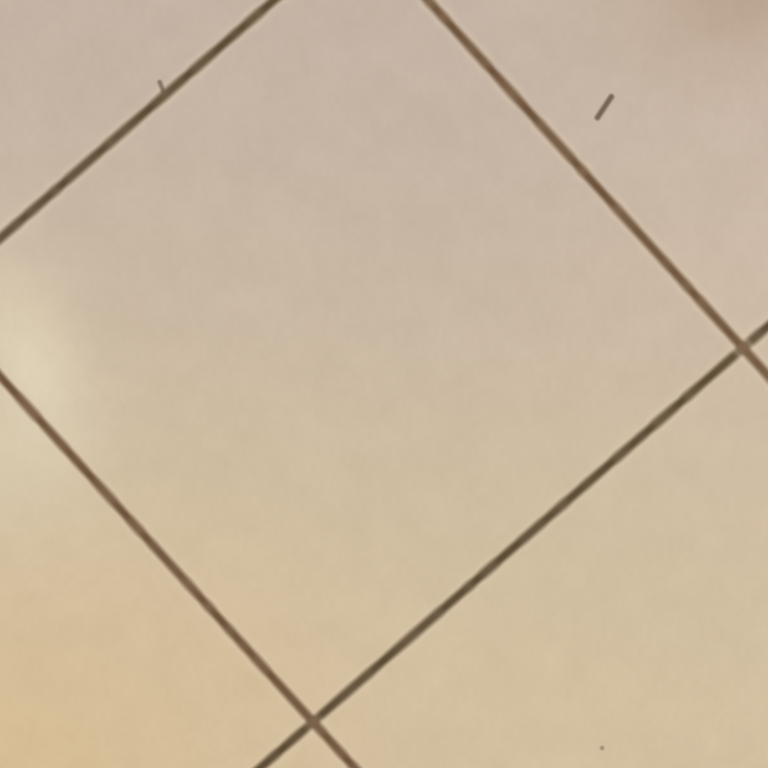
Reproduce this texture procedurally as a Shadertoy shader.

```glsl
const vec2 CORNER = vec2(0.4076, 0.0599);
const vec2 EDGE_A = vec2(0.5598, 0.4870);
const vec2 EDGE_B = vec2(-0.4985, 0.5505);

const vec3 TILE_COOL = vec3(0.772, 0.706, 0.645);
const vec3 TILE_WARM = vec3(0.825, 0.752, 0.632);
const vec3 GLARE = vec3(0.875, 0.825, 0.715);
const vec3 GROUT_DARK = vec3(0.39, 0.325, 0.235);
const vec3 GROUT_BROWN = vec3(0.46, 0.36, 0.265);
const vec3 FRINGE = vec3(0.86, 0.79, 0.69);
const vec3 SCUFF = vec3(0.43, 0.36, 0.29);

float hash(vec2 p) {
    vec3 h = fract(vec3(p.xyx) * 0.1031);
    h += dot(h, h.yzx + 33.33);
    return fract((h.x + h.y) * h.z);
}

float noise(vec2 p) {
    vec2 cell = floor(p);
    vec2 f = fract(p);
    f = f * f * (3.0 - 2.0 * f);
    float low = mix(hash(cell), hash(cell + vec2(1, 0)), f.x);
    float high = mix(hash(cell + vec2(0, 1)), hash(cell + vec2(1, 1)), f.x);
    return mix(low, high, f.y);
}

float fbm(vec2 p, int octaves) {
    float sum = 0.0;
    float amplitude = 0.5;
    for (int i = 0; i < octaves; i++) {
        sum += amplitude * (noise(p) - 0.5);
        p = p * 2.03 + 17.3;
        amplitude *= 0.5;
    }
    return sum;
}

float segmentDistance(vec2 p, vec2 a, vec2 b) {
    vec2 ab = b - a;
    return length(p - a - ab * clamp(dot(p - a, ab) / dot(ab, ab), 0.0, 1.0));
}

float glow(vec2 p, vec2 center, vec2 size, float angle) {
    float c = cos(angle);
    float s = sin(angle);
    vec2 d = mat2(c, -s, s, c) * (p - center) / size;
    return exp(-dot(d, d));
}

// Soft stroke with a darker core
float stroke(float dist, float halfWidth, float pixel) {
    return 1.0 - smoothstep(halfWidth * 0.2, halfWidth * 1.4 + pixel, dist);
}

// Glazed surface under warm light from below
vec3 tileColor(vec2 uv) {
    float warmth = smoothstep(0.95, 0.12, uv.y + 0.12 * (uv.x - 0.5) + 0.1 * fbm(uv * 4.0, 3));
    vec3 color = mix(TILE_COOL, TILE_WARM, warmth);
    color += vec3(0.025, 0.018, 0.015) * smoothstep(0.55, 1.0, uv.x) * (1.0 - warmth);
    color += vec3(0.012, -0.012, -0.045) * glow(uv, vec2(0.0), vec2(0.4, 0.25), 0.0);
    color -= vec3(0.07, 0.08, 0.10) * glow(uv, vec2(1.0, 1.03), vec2(0.17, 0.10), 0.3);

    float shine = 0.8 * glow(uv, vec2(0.04, 0.53), vec2(0.065, 0.14), 0.35);
    shine += 0.4 * glow(uv, vec2(0.0, 0.40), vec2(0.08, 0.11), 0.2);
    color = mix(color, GLARE, min(shine, 1.0));

    float mottle = 0.025 * fbm(uv * 28.0, 3) + 0.016 * fbm(uv * vec2(150.0, 100.0), 2);
    return color + mottle;
}

// Blends one family of joints, with uneven width and tone
vec3 addJoint(vec3 color, vec3 grout, float dist, float along, float pixel) {
    float wear = noise(vec2(along * 55.0, 3.0)) - 0.5;
    float halfWidth = 0.0062 * (1.0 + 0.22 * wear);
    float fringe = smoothstep(0.018, 0.009, dist) * (0.25 + 0.3 * wear);
    color = mix(color, FRINGE, max(fringe, 0.0));
    return mix(color, grout + 0.07 * wear, stroke(dist, halfWidth, pixel));
}

void mainImage(out vec4 fragColor, in vec2 fragCoord) {
    vec2 uv = fragCoord / iResolution.xy;
    float pixel = 1.0 / min(iResolution.x, iResolution.y);
    vec3 color = tileColor(uv);

    // Skewed lattice of tiles: whole coordinates lie on the joints
    mat2 lattice = mat2(EDGE_A, EDGE_B);
    vec2 grid = inverse(lattice) * (uv - CORNER);
    vec2 spacing = determinant(lattice) / vec2(length(EDGE_B), length(EDGE_A));
    vec2 nearest = floor(grid + 0.5);
    vec2 dist = abs(grid - nearest) * spacing;
    color = addJoint(color, GROUT_DARK, dist.y, grid.x + 7.0 * nearest.y, pixel);
    color = addJoint(color, GROUT_BROWN, dist.x, grid.y + 5.0 * nearest.x + 31.0, pixel);
    color = mix(color, GROUT_BROWN + 0.05, 0.7 * smoothstep(0.011, 0.002, length(dist)));

    // Scuff, nick and speck
    float scuff = segmentDistance(uv, vec2(0.778, 0.847), vec2(0.796, 0.874));
    float nick = segmentDistance(uv, vec2(0.208, 0.893), vec2(0.214, 0.878));
    float speck = length(uv - vec2(0.784, 0.026));
    color = mix(color, SCUFF, 0.9 * stroke(scuff, 0.0035, pixel));
    color = mix(color, SCUFF, 0.7 * stroke(nick, 0.0028, pixel));
    color = mix(color, SCUFF, 0.5 * stroke(speck, 0.0025, pixel));

    fragColor = vec4(clamp(color, 0.0, 1.0), 1.0);
}
```
